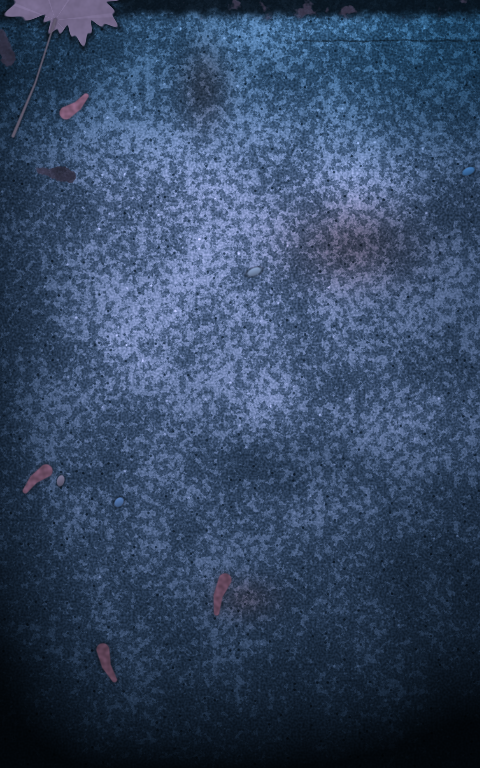
Write a WebGL 1 fragment shader that draws this texture.

```glsl
precision highp float;
// Weathered blue stone slab in dim light, with a fallen leaf and winged seeds.
// A smooth light field sets the tone, thresholded gradient noise adds flaking,
// and distance functions lay the leaf, seeds, pebbles and top gap over it.
uniform vec2 u_resolution;

#define PALE vec3(.53, .60, .79)
#define TONE_CURVE vec3(1.25, 1., .92)
#define TEAL_TINT vec3(.66, 1.0, 1.03)
#define RUST_TINT vec3(1.16, .93, .88)
#define LEAF_COLOR vec3(.46, .42, .55)
#define SEED_COLOR vec3(.44, .32, .41)
#define GRAIN_SCALE 95.
#define FLAKE_GAIN .42
#define FINE_GAIN .26

float hash(vec2 p) {
  vec3 q = fract(p.xyx * .1031);
  q += dot(q, q.yzx + 33.33);
  return fract((q.x + q.y) * q.z);
}

float corner(vec2 cell, vec2 offset) {
  float a = 6.2832 * hash(cell);
  return dot(vec2(cos(a), sin(a)), offset);
}

float noise(vec2 p) {
  vec2 i = floor(p), f = fract(p), e = vec2(1, 0);
  vec2 u = f * f * f * (f * (f * 6. - 15.) + 10.);
  return 1.5 * mix(mix(corner(i, f), corner(i + e, f - e), u.x),
    mix(corner(i + e.yx, f - e.yx), corner(i + 1., f - 1.), u.x), u.y);
}

float fbm(vec2 p) {
  float sum = 0., amp = .6;
  for (int i = 0; i < 4; i++) {
    sum += amp * noise(p);
    p = mat2(1.6, 1.2, -1.2, 1.6) * p + 17.3;
    amp *= .65;
  }
  return sum;
}

// Soft spot: center in xy, radii in zw
float blob(vec2 p, vec4 spot) {
  vec2 d = (p - spot.xy) / spot.zw;
  return exp(-dot(d, d));
}

float fill(float d) {
  float px = 1. / u_resolution.y;
  return 1. - smoothstep(-px, px, d);
}

// Capsule with separate radii at its two ends
float taper(vec2 p, vec2 a, vec2 b, float ra, float rb) {
  vec2 ab = b - a;
  float h = clamp(dot(p - a, ab) / dot(ab, ab), 0., 1.);
  return length(p - a - ab * h) - mix(ra, rb, h);
}

float lightField(vec2 p) {
  float l = .06 + .61 * (1. - exp(-5. * p.y)) - .07 * smoothstep(.8, .95, p.y);
  l *= smoothstep(-.18, .17, p.x) * (1. - .27 * smoothstep(.42, .68, p.x));
  // Pale worn areas
  l += .15 * blob(p, vec4(.30, .67, .15, .16));
  l += .08 * blob(p, vec4(.17, .545, .08, .06));
  l += .10 * blob(p, vec4(.56, .455, .08, .05));
  l += .10 * blob(p, vec4(.345, .48, .05, .04));
  l += .15 * blob(p, vec4(.47, .765, .08, .04));
  l += .16 * blob(p, vec4(.41, .96, .11, .025));
  l += .08 * blob(p, vec4(.22, .76, .08, .05));
  // Damp and shaded areas
  l -= .16 * blob(p, vec4(.46, .68, .07, .035));
  l -= .13 * blob(p, vec4(.265, .89, .03, .04));
  l -= .11 * blob(p, vec4(.39, .40, .10, .035));
  l -= .10 * blob(p, vec4(.10, .90, .12, .08));
  l -= .08 * blob(p, vec4(.57, .86, .09, .06));
  l -= .08 * blob(p, vec4(.56, .27, .13, .09));
  l -= .12 * blob(p, vec4(.61, .07, .16, .14));
  l -= .11 * blob(p, vec4(0., .12, .1, .14));
  return max(l, .05);
}

vec3 stone(vec2 p) {
  float light = lightField(p), patches = fbm(p * 9. + 4.);
  float flakes = smoothstep(-.15, .35, fbm(p * GRAIN_SCALE) + .45 * patches + .6 * (light - .6));
  float tone = light * (.79 + FLAKE_GAIN * flakes + FINE_GAIN * noise(p * 330.) + .15 * patches);
  // Scattered chips and pits
  vec2 g = p * GRAIN_SCALE, cell = floor(g);
  float kind = hash(cell + 91.);
  vec2 shift = .25 + .5 * vec2(hash(cell), hash(cell + 37.));
  float chip = 1. - smoothstep(.08, .22, length(fract(g) - shift));
  tone *= 1. + chip * (.35 * step(.94, kind) - .5 * step(kind, .1));
  vec3 color = PALE * pow(vec3(max(tone, .015)), TONE_CURVE);
  float teal = smoothstep(.72, .98, p.y) * (.6 + .4 * smoothstep(.3, .6, p.x));
  float rust = blob(p, vec4(.46, .68, .08, .05)) + blob(p, vec4(.265, .89, .03, .05))
    + blob(p, vec4(.32, .22, .04, .025));
  return color * mix(vec3(1), TEAL_TINT, teal) * mix(vec3(1), RUST_TINT, min(rust, 1.));
}

void addSeed(inout vec3 color, vec2 p, vec2 nut, vec2 wing, float shade) {
  vec2 middle = mix(nut, wing, .5) + .08 * vec2(nut.y - wing.y, wing.x - nut.x);
  float d = min(taper(p, nut, middle, .0035, .006), taper(p, middle, wing, .006, .0085));
  color *= .6 + .4 * smoothstep(-.005, .007, d);
  color = mix(color, SEED_COLOR * shade * (.95 + .2 * noise(p * 150.)), fill(d));
}

void addPebble(inout vec3 color, vec2 p, vec4 shape, vec3 tint) {
  vec2 q = p - shape.xy;
  q.y -= .3 * q.x;
  float d = (length(q / shape.zw) - 1.) * shape.w;
  color *= 1. - .3 * fill(d - .002);
  color = mix(color, tint * (.9 + .2 * q.y / shape.w), fill(d));
}

void main() {
  vec2 p = gl_FragCoord.xy / u_resolution.y;
  vec3 color = stone(p);
  float rough = fbm(p * 31. + 8.);
  // Littered gap along the top, and a thin crack below it
  float gap = smoothstep(-.008, .008, p.y - .98 + .008 * rough) * smoothstep(.13, .17, p.x);
  vec3 litter = mix(vec3(.02, .05, .08), vec3(.22, .19, .26), smoothstep(.25, .6, rough));
  color = mix(color, litter, .85 * gap);
  color *= 1. - .4 * fill(abs(p.y - .947 + .003 * rough) - .001) * smoothstep(.34, .42, p.x);
  // Dull scraps on the left
  float scrap = min(taper(p, vec2(.052, .777), vec2(.09, .771), .006, .007),
    taper(p, vec2(.002, .953), vec2(.011, .921), .009, .009)) + .006 * rough;
  color = mix(color, vec3(.21, .19, .26) * (1. + .4 * rough), .75 * fill(scrap));
  // Winged seeds
  addSeed(color, p, vec2(.112, .875), vec2(.086, .853), 1.15);
  addSeed(color, p, vec2(.033, .361), vec2(.060, .387), 1.);
  addSeed(color, p, vec2(.282, .202), vec2(.293, .245), .92);
  addSeed(color, p, vec2(.149, .115), vec2(.134, .154), .82);
  // Pebbles
  addPebble(color, p, vec4(.331, .646, .009, .005), vec3(.50, .59, .74));
  addPebble(color, p, vec4(.610, .777, .008, .005), vec3(.25, .45, .68));
  addPebble(color, p, vec4(.079, .374, .005, .007), vec3(.44, .43, .54));
  addPebble(color, p, vec4(.155, .346, .006, .006), vec3(.32, .46, .68));
  // Lobed leaf with shadow, veins and stem
  vec2 q = p - vec2(.096, 1.013), joint = vec2(.072, .974), bend = vec2(.046, .892);
  float a = atan(q.y, q.x);
  float rim = .06 + .01 * cos(9. * a) + .004 * cos(27. * a) + .24 * max(-q.x, 0.);
  rim -= .018 * exp(-16. * (a + 2.16) * (a + 2.16));
  float leaf = (length(q) - rim) * .8;
  color *= .5 + .5 * smoothstep(0., .012, leaf);
  float vein = smoothstep(.94, 1., cos(7. * atan(p.y - joint.y, p.x - joint.x) - .6));
  color = mix(color, LEAF_COLOR * (.97 + .12 * rough + .08 * vein), fill(leaf));
  float stem = min(taper(p, joint, bend, .001, .0012), taper(p, bend, vec2(.017, .823), .0012, .002));
  color *= 1. - .2 * fill(stem - .002);
  color = mix(color, vec3(.37, .35, .42), fill(stem));
  gl_FragColor = vec4(color, 1);
}
```
